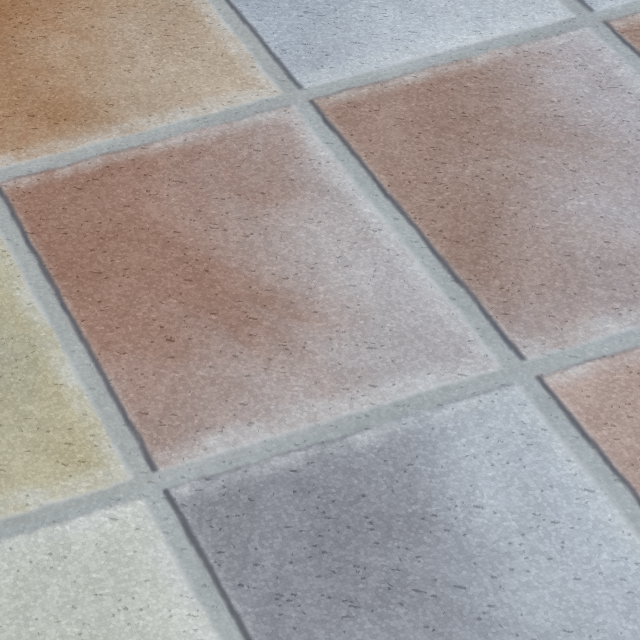
Give the GLSL for this texture, as a Shadertoy shader.

```glsl
const vec3 GROUT = vec3(0.67, 0.70, 0.71);
const vec3 CRACK = vec3(0.33, 0.34, 0.37);
const vec3 WORN_EDGE = vec3(0.77, 0.79, 0.80);

// Tile colours, three per row, from the far row to the near row
const vec3 BODY[9] = vec3[9](
    vec3(0.70, 0.66, 0.60), vec3(0.69, 0.64, 0.58), vec3(0.72, 0.75, 0.78),
    vec3(0.69, 0.67, 0.57), vec3(0.68, 0.67, 0.68), vec3(0.67, 0.66, 0.68),
    vec3(0.75, 0.77, 0.75), vec3(0.70, 0.73, 0.76), vec3(0.72, 0.68, 0.69));
const vec3 STAIN[9] = vec3[9](
    vec3(0.62, 0.48, 0.36), vec3(0.60, 0.45, 0.33), vec3(0.59, 0.63, 0.68),
    vec3(0.62, 0.65, 0.64), vec3(0.59, 0.47, 0.42), vec3(0.60, 0.51, 0.47),
    vec3(0.72, 0.74, 0.71), vec3(0.54, 0.55, 0.58), vec3(0.68, 0.60, 0.57));

vec2 hash2(vec2 p) {
    vec2 q = vec2(dot(p, vec2(127.1, 311.7)), dot(p, vec2(269.5, 183.3)));
    return fract(sin(q) * 43758.55);
}

// Cellular noise: x = distance to the nearest point, y = its random value
vec2 cellular(vec2 p) {
    vec2 base = floor(p);
    vec2 nearest = vec2(9.0, 0.0);
    for (int j = -1; j <= 1; j++) {
        for (int i = -1; i <= 1; i++) {
            vec2 id = base + vec2(i, j);
            vec2 h = hash2(id);
            float d = length(id + 0.15 + 0.7 * h - p);
            if (d < nearest.x) nearest = vec2(d, fract(h.x * 7.3 + h.y * 3.1));
        }
    }
    return nearest;
}

// Layered, rotated sines, about -1 to 1
float mottle(vec2 p) {
    float sum = 0.0;
    float amp = 0.5;
    for (int i = 0; i < 5; i++) {
        p += 0.6 * sin(p.yx * 1.3 + float(i));
        sum += amp * sin(p.x) * cos(p.y);
        p = mat2(1.3, 1.4, -1.4, 1.3) * p + 2.7;
        amp *= 0.62;
    }
    return sum;
}

// Perspective from the canvas to the floor, one unit per tile
vec2 floorPlane(vec2 p) {
    float depth = 0.0128 * p.x - 0.1173 * p.y + 0.3596;
    return vec2(0.475 * p.x + 0.2605 * p.y - 0.1783,
                0.1633 * p.x - 0.6136 * p.y + 0.4449) / depth;
}

float band(float x, float lo, float hi, float soft) {
    return smoothstep(lo - soft, lo + soft, x) * (1.0 - smoothstep(hi - soft, hi + soft, x));
}

// Fired clay: a stained corner fading into the body, with cloudy patches
vec3 tileColour(vec2 uv) {
    vec2 cell = clamp(floor(uv), -1.0, 1.0);
    vec2 local = uv - floor(uv);
    int index = int(cell.y + 1.0) * 3 + int(cell.x + 1.0);
    float cloud = mottle(uv * 5.0 + cell * 3.7);
    float fade = length(local * vec2(0.9, 0.7)) + 0.16 * cloud;
    vec3 colour = mix(STAIN[index], BODY[index], smoothstep(0.3, 0.95, fade));
    return colour + 0.035 * mottle(uv * 9.0 + 4.0) * vec3(0.9, 1.0, 1.05);
}

// Sandy grain and sparse dark pits
vec3 addGrain(vec3 colour, vec2 uv, float strength) {
    vec2 fine = cellular(uv * vec2(105.0, 130.0));
    vec2 coarse = cellular(uv * vec2(38.0, 62.0) + 0.8 * mottle(uv * 30.0));
    float grain = (fine.y - 0.5) * 0.07 + (0.45 - fine.x) * 0.05;
    float pit = step(0.84, coarse.y) * (1.0 - smoothstep(0.08, 0.3, coarse.x));
    float fleck = step(coarse.y, 0.14) * (1.0 - smoothstep(0.1, 0.4, coarse.x));
    return colour + strength * (grain - 0.12 * pit + 0.05 * fleck);
}

void mainImage(out vec4 fragColor, in vec2 fragCoord) {
    vec2 p = fragCoord / iResolution.xy;
    vec2 uv = floorPlane(p);
    vec2 soft = fwidth(uv) + 0.003;

    // Signed offset from the nearest joint, with a ragged edge
    vec2 rough = vec2(mottle(uv * 24.0), mottle(uv * 24.0 + 9.0));
    vec2 offset = uv - floor(uv + 0.5) + 0.005 * rough;

    vec3 colour = tileColour(uv);

    // Pale wear along the rims
    float wearX = band(offset.x, -0.09, 0.03, 0.025);
    float wearY = band(offset.y, -0.075, 0.06, 0.025);
    float wear = max(wearX, wearY) * (0.4 + 0.3 * rough.x);
    colour = mix(colour, WORN_EDGE, clamp(wear, 0.0, 1.0));
    colour = addGrain(colour, uv, 1.0);

    // Grout with a lit ridge on its upper side
    float groutX = band(offset.x, -0.045, 0.016, soft.x);
    float groutY = band(offset.y, -0.024, 0.022, soft.y);
    float grout = max(groutX, groutY);
    vec3 groutTint = GROUT * (0.93 + 0.05 * mottle(uv * 6.0));
    colour = mix(colour, addGrain(groutTint, uv, 0.6), 0.85 * grout);
    float ridge = max(band(offset.x, -0.052, -0.036, soft.x) * (1.0 - groutY),
                      band(offset.y, -0.031, -0.02, soft.y) * (1.0 - groutX));
    colour = mix(colour, WORN_EDGE, ridge * (0.4 + 0.3 * rough.y));

    // Deep shadow beside one joint direction, faint and broken on the other
    float crackX = band(offset.x, 0.010, 0.026, soft.x) * (1.0 - groutY);
    float crackY = band(offset.y, 0.020, 0.029, soft.y) * (1.0 - groutX);
    colour = mix(colour, CRACK, crackX * (0.78 + 0.15 * rough.x));
    colour = mix(colour, CRACK, crackY * clamp(0.25 + 0.3 * mottle(uv * 7.0), 0.0, 0.5));

    // Cool daylight from the right
    colour += vec3(-0.005, 0.003, 0.012) * smoothstep(0.2, 1.0, p.x);
    fragColor = vec4(clamp(colour, 0.0, 1.0), 1.0);
}
```
